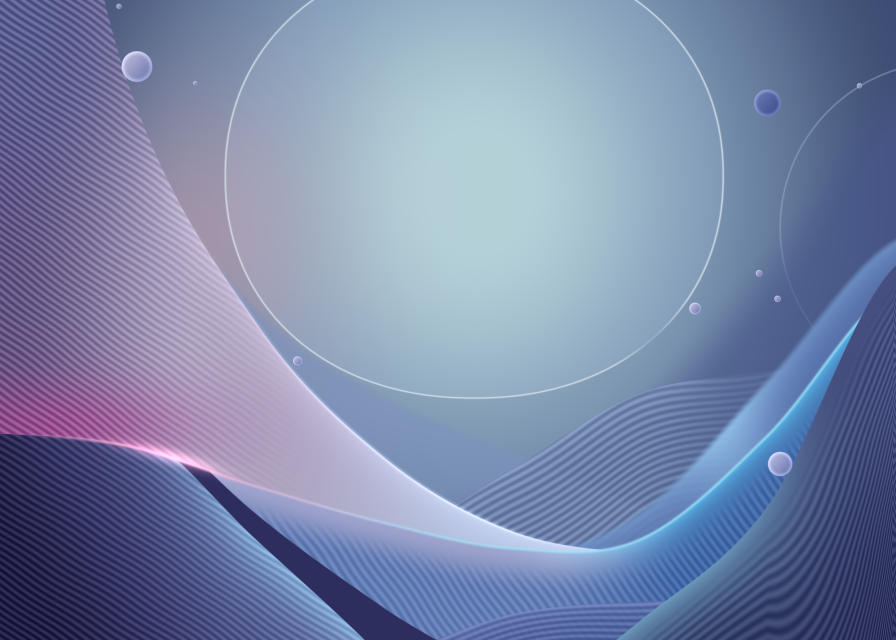
Give the GLSL for this background, as a Shadertoy shader.

```glsl
#define MESH_PITCH 105.
#define MESH_STRENGTH .085
#define LINE_WIDTH .0014
#define RING_CENTER vec2(.741, .725)
#define RING_RADII vec2(.389, .347)
#define RING_POWER 2.15
#define KNOT_STEP .2
#define FLASH_POS vec2(.275, .288)

// Smooth height curve through evenly spaced knots
float curve(float x, float k[8]) {
    float s = clamp(x / KNOT_STEP, 0., 6.999);
    int i = int(s);
    float t = s - float(i);
    float a = k[max(i - 1, 0)], b = k[i], c = k[i + 1], d = k[min(i + 2, 7)];
    return b + .5 * t * (c - a + t * (2. * a - 5. * b + 4. * c - d
             + t * (3. * (b - c) + d - a)));
}

// Approximate distance below a crest
float depth(vec2 p, float k[8]) {
    float slope = (curve(p.x + .004, k) - curve(p.x - .004, k)) / .008;
    return (curve(p.x, k) - p.y) / sqrt(1. + slope * slope);
}

float cover(float d) {
    float px = .8 / iResolution.y;
    return smoothstep(-px, px, d);
}

float line(float d, float width) {
    float w = max(width, .7 / iResolution.y);
    return exp(-d * d / (w * w));
}

float glow(float d, float width) { return exp(-max(d, 0.) / width); }

float blob(vec2 p, vec2 center, vec2 size) {
    vec2 q = (p - center) / size;
    return exp(-dot(q, q));
}

// Fine threads with a layered-sine wobble
float mesh(float phase, vec2 p) {
    float wobble = .3 * sin(17. * p.x + 9. * p.y) + .12 * sin(41. * p.y - 27. * p.x);
    return MESH_STRENGTH * sin(6.2832 * (phase * MESH_PITCH + wobble));
}

vec3 backdrop(vec2 p) {
    float r = length((p - vec2(.74, .7)) * vec2(1., .9));
    vec3 col = mix(vec3(.67, .78, .81), vec3(.46, .56, .68), smoothstep(.06, .45, r));
    col = mix(col, vec3(.24, .3, .45), smoothstep(.34, .72, r));
    col = mix(col, vec3(.7, .6, .67), .75 * blob(p, vec2(.31, .62), vec2(.19, .25)));

    // Oval outline and side arc
    vec2 q = pow(abs(p - RING_CENTER) / RING_RADII, vec2(RING_POWER));
    float ring = (pow(q.x + q.y, 1. / RING_POWER) - 1.) * .35;
    float gap = 1. - .8 * blob(p, vec2(1.03, .46), vec2(.05));
    col += .035 * cover(-ring);
    col = mix(col, vec3(.86, .91, .94), .75 * gap * line(ring, LINE_WIDTH));
    float arc = length(p - vec2(1.478, .644)) - .259;
    return mix(col, vec3(.6, .69, .84), .5 * line(arc, LINE_WIDTH));
}

vec3 bubbles(vec3 col, vec2 p) {
    // Center and radius
    vec3 drops[10] = vec3[10](
        vec3(.214, .896, .024), vec3(1.199, .839, .021), vec3(1.219, .275, .019),
        vec3(1.086, .518, .009), vec3(.465, .436, .007), vec3(1.186, .573, .005),
        vec3(1.215, .533, .005), vec3(1.343, .866, .004), vec3(.186, .99, .004),
        vec3(.305, .87, .003));
    for (int i = 0; i < 10; i++) {
        vec2 q = (p - drops[i].xy) / drops[i].z;
        float r = length(q);
        vec3 tint = mix(vec3(.44, .47, .7), vec3(.8, .78, .9), .5 - .35 * q.x + .3 * q.y);
        if (i == 1) tint *= vec3(.5, .6, .78);
        tint += .2 * smoothstep(.65, 1., r);
        col = mix(col, tint, .85 * cover((1. - r) * drops[i].z));
    }
    return col;
}

void mainImage(out vec4 fragColor, in vec2 fragCoord) {
    vec2 p = fragCoord / iResolution.y;
    vec3 col = backdrop(p), fill;

    // Distant slopes
    float d = depth(p, float[8](.2, .2, .2, .2, .24, .36, .59, .86));
    col = mix(col, vec3(.28, .34, .55), .65 * smoothstep(-.03, .06, d));
    d = depth(p, float[8](1.3, .8, .52, .383, .297, .215, .15, .1));
    col = mix(col, vec3(.49, .57, .74), smoothstep(-.004, .012, d) * (.45 + .25 * glow(d, .06)));

    // Threaded hill and blue slope
    d = depth(p, float[8](-.3, -.1, .02, .14, .266, .385, .42, .45));
    fill = vec3(.42, .5, .66) + mesh(d * .85, p) + .06 * glow(d, .02);
    col = mix(col, fill, .85 * cover(d) * (1. - .75 * smoothstep(.98, 1.2, p.x)));
    d = depth(p, float[8](.1, .1, .1, .1, .12, .2, .407, .626));
    fill = vec3(.31, .4, .64) + vec3(.14, .2, .16) * glow(d, .035);
    fill += vec3(.15, .2, .16) * blob(p, vec2(1.14, .31), vec2(.08, .13));
    col = mix(col, fill, .9 * smoothstep(-.005, .008, d));

    // Large pale wave
    d = depth(p, float[8](1.65, .87, .496, .285, .17, .135, .13, .13));
    fill = mix(vec3(.39, .33, .51), vec3(.68, .64, .75), smoothstep(0., .32, p.x));
    fill = mix(fill, vec3(.69, .74, .86), smoothstep(.4, .75, p.x));
    fill = mix(fill, vec3(.35, .37, .57), .9 * blob(p, vec2(.04, .97), vec2(.2, .26)));
    fill = mix(fill, vec3(.66, .28, .57), .7 * blob(p, vec2(.08, .33), vec2(.22, .075)));
    fill += mesh(dot(p, vec2(.58, .81)), p) * smoothstep(.5, .12, p.x);
    fill += .1 * glow(d, .03) * smoothstep(.9, .6, p.y);
    col = mix(col, fill, cover(d));
    col += .15 * line(d, .003) * smoothstep(.25, .55, p.x) * smoothstep(.95, .75, p.x);

    // Blue basin under the ribbon
    float ribbon = depth(p, float[8](.322, .303, .24, .183, .143, .157, .32, .55));
    fill = mix(vec3(.62, .64, .8), vec3(.39, .49, .71), smoothstep(0., .07, ribbon));
    fill = mix(fill, vec3(.26, .4, .65), smoothstep(.85, 1.1, p.x));
    fill += vec3(.08, .3, .25) * glow(ribbon, .022) * smoothstep(.75, 1.1, p.x);
    fill += .6 * mesh(p.x * .7 + p.y * .5, p) * smoothstep(.02, .06, ribbon);
    col = mix(col, fill, cover(ribbon));
    d = depth(p, float[8](-.3, -.2, -.1, -.03, .04, .06, .06, 0.));
    fill = vec3(.31, .38, .61) + .8 * mesh(d, p) + .1 * glow(d, .02);
    col = mix(col, fill, .85 * cover(d));

    // Dark wedge and lower left fold
    d = depth(p, float[8](.5, .38, .197, .05, -.08, -.3, -.5, -.7));
    col = mix(col, vec3(.18, .18, .37), cover(min(d, ribbon)));
    d = depth(p, float[8](.36, .34, .157, -.03, -.25, -.45, -.6, -.8));
    fill = mix(vec3(.13, .12, .27), vec3(.28, .29, .5), smoothstep(.05, .4, p.x + .5 * p.y));
    fill += vec3(.25, .4, .36) * glow(d, .06) * smoothstep(.12, .42, p.x);
    fill += .75 * mesh(dot(p, vec2(.55, .83)), p);
    col = mix(col, fill, cover(min(d, ribbon)));

    // Ribbon light and flash
    vec3 tint = mix(vec3(.95, .65, .8), vec3(.62, .88, .97), smoothstep(.2, .8, p.x));
    col = mix(col, tint, .75 * line(ribbon, .0025) * smoothstep(0., .2, p.x));
    col += vec3(.45, .28, .3) * blob(p, FLASH_POS, vec2(.09, .03)) * line(ribbon, .012);

    // Dark threaded fold
    d = depth(p, float[8](-.8, -.6, -.4, -.25, -.12, .03, .21, .585));
    fill = mix(vec3(.18, .2, .37), vec3(.27, .31, .5), smoothstep(0., .5, p.y));
    fill += vec3(.24, .4, .36) * glow(d, .05) * smoothstep(.45, .05, p.y);
    fill += .7 * mesh(.8 * d, p) * smoothstep(.01, .06, d);
    col = mix(col, fill, cover(d));

    fragColor = vec4(bubbles(col, p), 1.);
}
```
